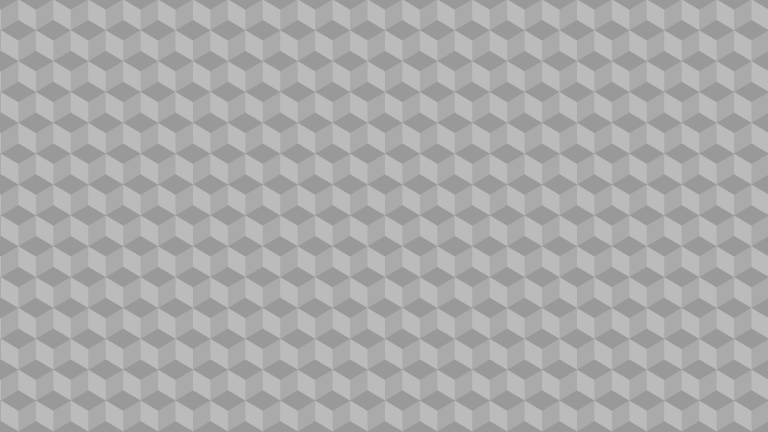
Write a Shadertoy shader that draws this pattern.

```glsl
// Seamless tumbling blocks: rows of grey cubes with dark tops and two lit sides.

// Horizontal position in a cube, 0 at its centre line; odd rows shift by half.
float cubeX(float x, float row) {
    return fract(x + 0.5 * mod(row, 2.0));
}

// Coverage of a pixel from a signed distance and the pixel's size.
float coverage(float dist, float pixel) {
    return clamp(dist / pixel + 0.5, 0.0, 1.0);
}

void mainImage(out vec4 fragColor, in vec2 fragCoord) {
    // 22 cubes across, 14 staggered rows up: both wrap at the edges
    vec2 pixel = vec2(22.0, 14.0) / iResolution.xy;
    vec2 p = fragCoord * pixel - vec2(0.028, 0.02);

    // Side faces hang below the row above, split along vertical edges
    float sideX = cubeX(p.x, ceil(p.y));
    float leftSide = 0.25 - abs(fract(sideX - 0.25) - 0.5);
    vec3 color = mix(vec3(0.667), vec3(0.733), coverage(leftSide, pixel.x));

    // Top faces are rhombi centred on each row
    float row = floor(p.y + 0.5);
    float topX = abs(fract(cubeX(p.x, row) + 0.5) - 0.5);
    float rhombus = 1.0 - 2.0 * topX - 3.0 * abs(p.y - row);
    float top = coverage(rhombus, length(vec2(2.0, 3.0) * pixel));
    color = mix(color, vec3(0.6), top);

    fragColor = vec4(color, 1.0);
}
```
